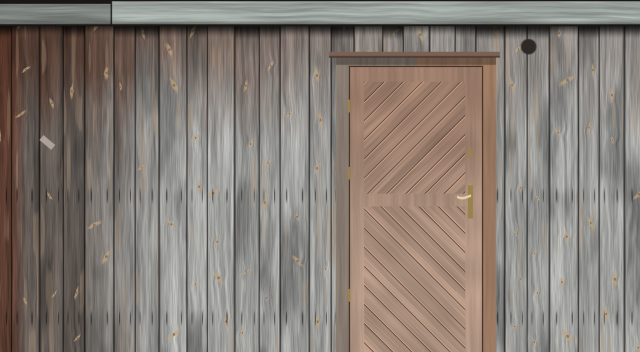
This texture is drawn by a WebGL 1 fragment shader. Its source:

```glsl
precision highp float;
// Weathered plank wall under a grey beam, with a brown chevron-panelled door.
uniform vec2 u_resolution;
const float PLANK = 0.0382;
const float BOARD = 0.0299;

float hash(vec2 p) {
  return fract(sin(dot(p, vec2(127.1, 311.7))) * 43758.5);
}

float noise(vec2 p) {
  vec2 i = floor(p), f = fract(p), e = vec2(1, 0);
  f = f * f * (3.0 - 2.0 * f);
  return mix(mix(hash(i), hash(i + e), f.x), mix(hash(i + e.yx), hash(i + 1.0), f.x), f.y);
}

float fbm(vec2 p) {
  float sum = 0.0, amp = 0.5;
  for (int i = 0; i < 4; i++) {
    sum += amp * noise(p);
    p = p * 2.03 + 17.3;
    amp *= 0.5;
  }
  return sum;
}

float box(vec2 p, vec2 lo, vec2 hi, float aa) {
  vec2 d = abs(p - 0.5 * (lo + hi)) - 0.5 * (hi - lo);
  return 1.0 - smoothstep(-aa, aa, max(d.x, d.y));
}

float line(float d, float halfWidth, float aa) {
  return 1.0 - smoothstep(halfWidth - aa, halfWidth + aa, abs(d));
}

vec2 rotate(vec2 p, float a) {
  return vec2(cos(a) * p.x + sin(a) * p.y, cos(a) * p.y - sin(a) * p.x);
}

// Fibres running along y
float grain(vec2 p, float seed) {
  float sway = 0.004 * noise(vec2(seed, p.y * 16.0));
  return fbm(vec2((p.x + sway) * 210.0 + seed * 31.0, p.y * 9.0)) - 0.47;
}

vec3 wall(vec2 p, float aa) {
  float u = p.x / PLANK + 0.44 + 0.1 * sin(p.x * 61.0);
  float id = floor(u), across = fract(u), tint = hash(vec2(id, 4.0));
  // Weathering: dark at the left, brown under the eaves
  float patches = fbm(vec2(p.x * 24.0, p.y * 6.0) + id * 3.7);
  float left = 1.0 - smoothstep(0.1, 0.25, p.x + 0.1 * (patches - 0.5));
  float eaves = 1.0 - smoothstep(0.05, 0.23, p.y + 0.2 * (patches - 0.5));
  vec3 col = mix(vec3(0.64, 0.64, 0.63), vec3(0.37, 0.34, 0.32), left);
  vec3 brown = mix(vec3(0.43, 0.35, 0.31), vec3(0.31, 0.22, 0.18), left);
  col = mix(col, brown, eaves * (0.9 - 0.65 * smoothstep(0.2, 0.75, p.x)));
  col = mix(col, vec3(0.35, 0.21, 0.16), 0.8 - 0.8 * smoothstep(0.015, 0.045, p.x));
  col *= (0.93 + 0.15 * tint) * (1.0 - 0.25 * smoothstep(0.5, 0.72, patches));
  // Scattered knots with pale slashes
  float row = p.y / 0.074 + tint * 5.0;
  vec2 cell = vec2(id, floor(row));
  vec2 q = vec2((across - 0.5) * PLANK, (fract(row) - 0.5) * 0.074);
  q -= (vec2(hash(cell + 1.3), hash(cell + 7.9)) - 0.5) * vec2(0.018, 0.034);
  float knot = step(0.45, hash(cell + 3.1)), size = 0.5 + 0.6 * hash(cell + 9.2);
  vec2 k = rotate(q, (hash(cell + 5.7) - 0.4) * 1.7);
  k.x += 0.002 * (noise(p * 260.0) - 0.5);
  float slash = length(k / vec2(0.0036, 0.014)) / size;
  float core = length(q / vec2(0.0024, 0.0032)) / size;
  float ripple = knot * exp(-dot(q, q) * 9000.0) * q.y * 0.5;
  float fine = noise(vec2(p.x * 800.0, p.y * 45.0)) - 0.5;
  col *= 1.0 + 0.55 * grain(p + vec2(ripple, 0), id) + 0.15 * fine;
  col = mix(col, vec3(0.75, 0.64, 0.49), knot * 0.75 * (1.0 - smoothstep(0.4, 1.1, slash)));
  col = mix(col, vec3(0.4, 0.28, 0.19), knot * 0.5 * (1.0 - smoothstep(0.4, 1.0, core)));
  // Split fibres, nail slits and plank gaps
  float split = smoothstep(0.77, 0.87, noise(vec2(p.x * 150.0, p.y * 11.0 + id)));
  col = mix(col, vec3(0.7, 0.59, 0.48), 0.3 * split);
  float slitY = abs(abs(p.y - 0.402) - 0.096);
  float slitX = abs(abs(across - 0.5) - 0.26) * PLANK;
  col *= 1.0 - 0.5 * line(slitX, 0.0008, aa) * (1.0 - smoothstep(0.003, 0.015, slitY));
  float edge = min(across, 1.0 - across) * PLANK;
  col *= mix(0.42, 1.0, smoothstep(0.0, 0.0013 + aa, edge));
  // Large round knot and loose chip
  float disc = length(p - vec2(0.826, 0.073));
  col = mix(col, vec3(0.18, 0.16, 0.15), 1.0 - smoothstep(0.01, 0.014, disc));
  vec2 chip = rotate(p - vec2(0.074, 0.223), 0.7), extent = vec2(0.012, 0.005);
  col = mix(col, vec3(0.67, 0.63, 0.6), box(chip, -extent, extent, aa));
  return col * mix(0.2, 1.0, smoothstep(0.037, 0.06, p.y + 0.01 * (tint - 0.5)));
}

// Diagonal boards with a dark groove and bright lip
vec3 chevron(vec3 col, vec2 p, float slope, float phase, float aa) {
  float s = (p.x + slope * p.y - phase) / BOARD + 0.5, d = (fract(s) - 0.5) * BOARD;
  vec2 along = vec2(p.x + slope * p.y, p.x - slope * p.y) * 0.7;
  col *= 0.9 + 0.13 * hash(vec2(floor(s), slope)) + 0.25 * grain(along, slope);
  col = mix(col, vec3(0.34, 0.24, 0.19), 0.7 * line(d, 0.0012, aa));
  return mix(col, vec3(0.82, 0.66, 0.55), 0.75 * line(d - 0.0022, 0.0009, aa));
}

vec3 door(vec2 p, float aa) {
  vec3 col = mix(vec3(0.53, 0.48, 0.44), vec3(0.6, 0.47, 0.38), step(0.65, p.x));
  col *= (1.0 + 0.25 * grain(p, 2.0)) * mix(0.7, 1.0, smoothstep(0.1, 0.103, p.y));
  // Leaf and its two panels
  vec3 wood = mix(vec3(0.6, 0.48, 0.41), vec3(0.69, 0.58, 0.51), smoothstep(0.12, 0.42, p.y));
  wood *= 0.95 + 0.1 * noise(p * 26.0);
  vec3 leaf = wood * (1.0 + 0.22 * grain(p, 5.0));
  float upper = box(p, vec2(0.569, 0.128), vec2(0.727, 0.303), aa);
  float lower = box(p, vec2(0.569, 0.323), vec2(0.727, 0.6), aa);
  leaf = mix(leaf, chevron(wood, p, 1.0, 0.8177, aa), upper);
  leaf = mix(leaf, chevron(wood, p, -1.0, 0.2422, aa), lower);
  col = mix(col, vec3(0.28, 0.2, 0.16), box(p, vec2(0.545, 0.103), vec2(0.755, 0.6), aa));
  col = mix(col, leaf, box(p, vec2(0.547, 0.105), vec2(0.753, 0.6), aa));
  // Brass hinges, lock and handle
  float hinge = min(abs(abs(p.y - 0.2185) - 0.0525), abs(p.y - 0.462));
  float brass = line(p.x - 0.545, 0.0019, aa) * line(hinge, 0.01, aa);
  brass += box(p, vec2(0.731, 0.233), vec2(0.737, 0.246), aa);
  brass += box(p, vec2(0.731, 0.29), vec2(0.739, 0.342), aa);
  col = mix(col, vec3(0.6, 0.51, 0.3), brass);
  float lever = p.y - 0.308 - 0.002 * sin((p.x - 0.714) * 190.0);
  return mix(col, vec3(0.88, 0.82, 0.67), line(lever, 0.002, aa) * line(p.x - 0.725, 0.011, aa));
}

vec3 beam(vec2 p, float aa) {
  vec3 col = vec3(0.61, 0.64, 0.62) * (1.0 + 0.5 * grain(p.yx, 3.0));
  col *= mix(0.8, 1.0, step(0.174, p.x)) * (1.0 - 0.75 * line(p.x - 0.174, 0.0012, aa));
  return col * mix(1.0, 0.7, smoothstep(0.03, 0.039, p.y));
}

void main() {
  vec2 p = vec2(0, 0.5508) + gl_FragCoord.xy / u_resolution * vec2(1, -0.5508);
  float aa = 0.7 / u_resolution.x;
  vec3 col = wall(p, aa);
  col = mix(col, door(p, aa), box(p, vec2(0.525, 0.088), vec2(0.775, 0.6), aa));
  vec3 cap = vec3(0.48, 0.38, 0.33) * (1.0 - 0.5 * smoothstep(0.086, 0.09, p.y));
  col = mix(col, cap, box(p, vec2(0.514, 0.081), vec2(0.781, 0.09), aa));
  // Shadowed eaves and beam
  float top = mix(0.006, 0.002, step(0.174, p.x));
  col = mix(col, vec3(0.1, 0.09, 0.08), 1.0 - smoothstep(0.04, 0.042, p.y));
  col = mix(col, beam(p, aa), box(p, vec2(-0.1, top), vec2(1.1, 0.038), aa));
  gl_FragColor = vec4(clamp(col, 0.0, 1.0), 1.0);
}
```
